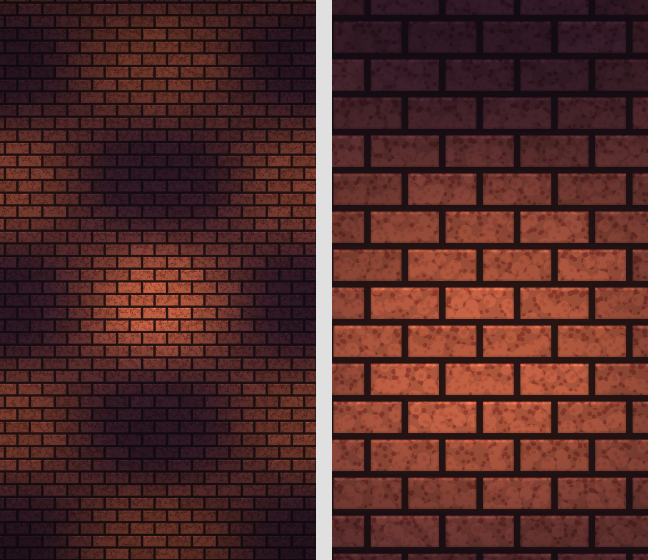
Left: the whole. Right: its middle third, enlarged.
A Shadertoy shader for this texture:

```glsl
// Running-bond brick wall with mottled faces under a lattice of warm light and violet shade.

#define PITCH vec2(0.04453, 0.02263)  // brick plus joint, in canvas heights
#define ORIGIN vec2(0.276, 0.4522)    // corner of one brick cell
#define JOINT 0.0039                  // mortar width
#define ROUNDING 0.0006               // brick corner radius
#define LIGHT_CENTER vec2(0.281, 0.458)
#define LIGHT_SPACING vec2(0.281, 0.216) // half period of the light lattice
#define BLOTCH_SCALE 115.0
#define BRICK_VARIATION 0.16
#define SHADE_COLOR vec3(0.165, 0.085, 0.135)
#define CLAY_COLOR vec3(0.43, 0.215, 0.165)
#define GLOW_COLOR vec3(0.25, 0.125, 0.07)
#define MORTAR_COLOR vec3(0.125, 0.068, 0.068)

vec2 hash2(vec2 p) {
    vec3 q = fract(vec3(p.xyx) * vec3(0.1031, 0.1030, 0.0973));
    q += dot(q, q.yzx + 33.33);
    return fract((q.xx + q.yz) * q.zy);
}

// Distance to the nearest scattered cell point
float cellular(vec2 p) {
    vec2 cell = floor(p), f = fract(p);
    float nearest = 2.0;
    for (int y = -1; y <= 1; y++)
        for (int x = -1; x <= 1; x++) {
            vec2 o = vec2(x, y);
            nearest = min(nearest, length(o + hash2(cell + o + 50.0) - f));
        }
    return nearest;
}

float roundedBox(vec2 p, vec2 halfSize, float r) {
    vec2 d = abs(p) - halfSize + r;
    return length(max(d, 0.0)) + min(max(d.x, d.y), 0.0) - r;
}

// x: alternating light and shade, y: central glow
vec2 lighting(vec2 p) {
    vec2 d = p - LIGHT_CENTER;
    vec2 wave = cos(d / LIGHT_SPACING * 3.14159);
    float lattice = smoothstep(-0.85, 0.95, wave.x * wave.y);
    return vec2(lattice, exp(-dot(d, d) / 0.0125));
}

void mainImage(out vec4 fragColor, in vec2 fragCoord) {
    vec2 p = fragCoord / iResolution.y;
    float pixel = 1.0 / iResolution.y;

    // Brick cells, every other course shifted by half a brick
    vec2 uv = (p - ORIGIN) / PITCH;
    float shift = 0.5 * mod(floor(uv.y), 2.0);
    uv.x += shift;
    vec2 id = floor(uv);
    vec2 local = (fract(uv) - 0.5) * PITCH;
    vec2 halfSize = 0.5 * (PITCH - JOINT);
    float dist = roundedBox(local, halfSize, ROUNDING);
    float face = 1.0 - smoothstep(-0.6 * pixel, 0.6 * pixel, dist);
    vec2 seed = hash2(id + 100.0);

    // Light is partly constant over each brick, which steps its outline
    vec2 brickCenter = (id + 0.5 - vec2(shift, 0.0)) * PITCH + ORIGIN;
    vec2 light = mix(lighting(p), lighting(brickCenter), 0.5);
    float vignette = 1.0 - 0.9 * pow(abs(p.y - 0.5), 2.0);

    // Clay face: pale scalloped patches low down, red stains above
    vec3 clay = mix(SHADE_COLOR, CLAY_COLOR, light.x) + GLOW_COLOR * light.y;
    clay *= 1.0 + BRICK_VARIATION * (seed.x - 0.5);
    vec2 grain = p * BLOTCH_SCALE + seed * 7.0 + 20.0;
    float height = local.y / halfSize.y;
    float pale = 1.0 - smoothstep(0.40, 0.48, cellular(grain) + 0.12 * height);
    float stain = 1.0 - smoothstep(0.22, 0.36, cellular(grain * 1.9 + 31.0) - 0.08 * height);
    clay *= 1.0 + 0.13 * pale;
    clay *= mix(vec3(1.0), vec3(0.86, 0.70, 0.74), stain * (1.0 - 0.6 * pale));

    // Worn bright upper edge and darker lower rim
    float rim = smoothstep(-0.0018, 0.0, dist);
    clay *= 1.0 - 0.16 * rim;
    float topEdge = smoothstep(halfSize.y - 0.0022, halfSize.y - 0.0008, local.y);
    float chips = 0.5 + 0.5 * sin(p.x * 520.0 + seed.x * 6.28) * sin(p.x * 913.0 + seed.y * 6.28);
    clay *= 1.0 + topEdge * (0.12 + 0.35 * chips);

    // Mortar, slightly violet where the light falls away
    vec3 mortar = mix(vec3(0.075, 0.042, 0.075), MORTAR_COLOR, light.x);
    mortar += 0.03 * light.y * vec3(1.0, 0.4, 0.3);

    fragColor = vec4(mix(mortar, clay, face) * vignette, 1.0);
}
```
